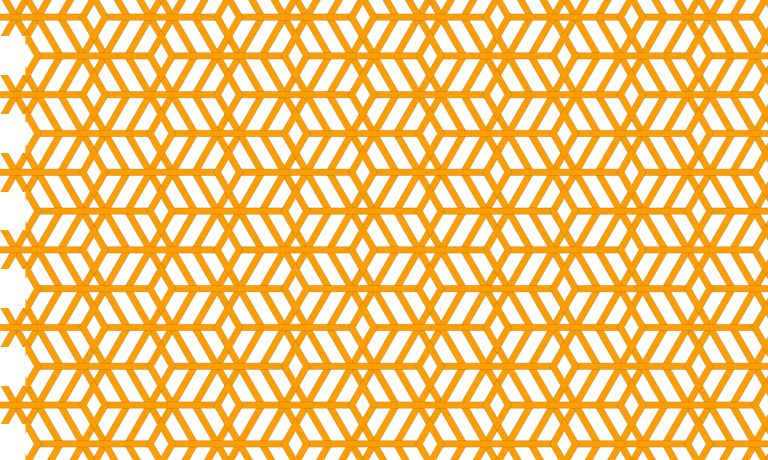
A Shadertoy shader for this pattern:

```glsl
#define UNITS_ACROSS 34.286
#define LATTICE_ORIGIN vec2(1.196, 0.72)
#define BAR_HALF 0.142
#define EDGE_HALF 0.02
#define EDGE_STRENGTH 0.3
#define MARGIN_X -0.06
#define PAPER vec3(1.0, 1.0, 0.995)
#define ORANGE vec3(0.995, 0.62, 0.01)
#define EDGE_COLOR vec3(0.5, 0.34, 0.08)

const float ROW_HEIGHT = sqrt(3.0);
const float COS30 = 0.5 * sqrt(3.0);

float coverage(float d, float pixel) {
    return clamp(0.5 - d / pixel, 0.0, 1.0);
}

// Lays one bar over the color, with a thin darker rim
vec3 paintBar(vec3 color, float d, float pixel) {
    color = mix(color, ORANGE, coverage(d, pixel));
    float rim = coverage(abs(d) - EDGE_HALF, pixel);
    return mix(color, EDGE_COLOR, EDGE_STRENGTH * rim);
}

void mainImage(out vec4 fragColor, in vec2 fragCoord) {
    float pixel = UNITS_ACROSS / iResolution.x;
    vec2 p = fragCoord * pixel - LATTICE_ORIGIN;

    // Staggered rows, folded about the center of each small diamond
    float row = round(p.y / ROW_HEIGHT);
    float x = abs(mod(p.x - 3.0 * row + 3.0, 6.0) - 3.0);
    float y = abs(p.y - row * ROW_HEIGHT);

    // Parallel slanted bars, the crossing bar, and the horizontal bar
    float slant = x + y / ROW_HEIGHT;
    float chevrons = abs(fract(slant) - 0.5) * COS30 - BAR_HALF;
    float crossing = abs(x - y / ROW_HEIGHT - 2.5) * COS30 - BAR_HALF;
    float beam = max(y, (0.5 - slant) * COS30 + 2.0 * BAR_HALF) - BAR_HALF;

    vec3 color = paintBar(PAPER, crossing, pixel);
    color = paintBar(color, chevrons, pixel);
    color = paintBar(color, beam, pixel);

    // Alternate rows start after a blank left margin
    float evenRow = 1.0 - step(0.5, mod(row, 2.0));
    color = mix(color, PAPER, evenRow * coverage(p.x - MARGIN_X, pixel));

    fragColor = vec4(color, 1.0);
}
```
